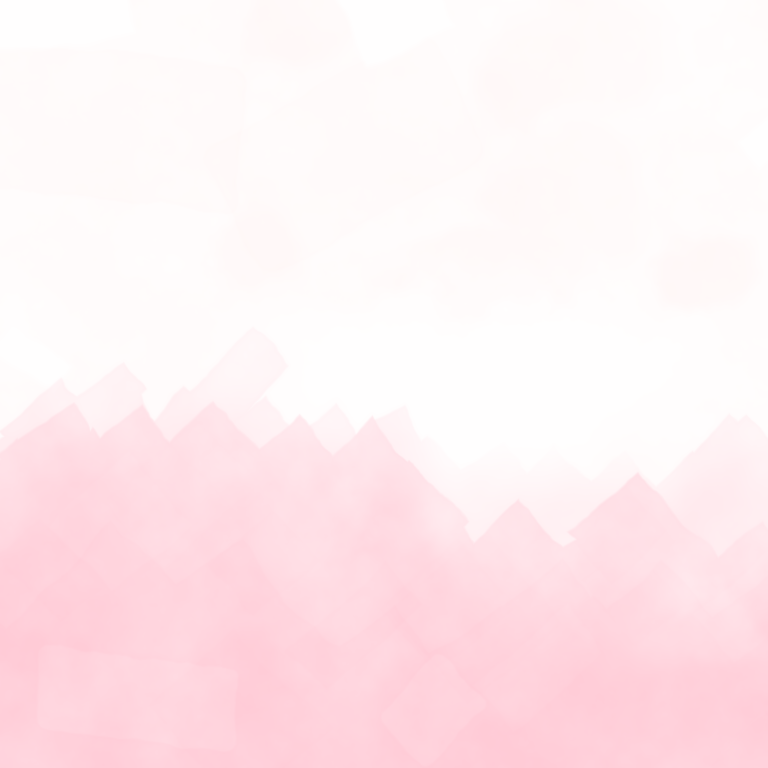
A three.js fragment shader for this background:

```glsl
// Watercolour background: a pink wash with a stepped, brushed shore under a pale blush sky.
// Washes are unions of jittered, tilted brush boxes below a shore curve, with a pigment rim;
// soft blots, glazes and value noise vary the density of the paint.

#define PAPER vec3(1.0, 0.998, 0.998)
#define BLUSH vec3(1.0, 0.945, 0.942)
#define PINK vec3(1.0, 0.795, 0.84)
#define BRUSH_TILT 0.72
#define BRUSH_SIZE 0.062
#define RIM_WIDTH 0.0025
#define EDGE_SOFT 0.0022
#define RIM_GAIN 0.07
#define GLAZES 16

varying vec2 vUv;

float hash(vec2 p) {
  vec3 q = fract(p.xyx * vec3(0.1031, 0.1030, 0.0973));
  q += dot(q, q.yzx + 33.33);
  return fract((q.x + q.y) * q.z);
}

float noise(vec2 p) {
  vec2 i = floor(p), f = fract(p);
  f = f * f * (3.0 - 2.0 * f);
  return mix(mix(hash(i), hash(i + vec2(1.0, 0.0)), f.x),
             mix(hash(i + vec2(0.0, 1.0)), hash(i + 1.0), f.x), f.y);
}

float fbm(vec2 p) {
  float sum = 0.0, gain = 0.5;
  for (int i = 0; i < 5; i++) {
    sum += gain * noise(p);
    p = mat2(1.6, 1.2, -1.2, 1.6) * p + 7.3;
    gain *= 0.5;
  }
  return sum;
}

vec2 turn(vec2 p, float a) {
  float c = cos(a), s = sin(a);
  return vec2(c * p.x + s * p.y, c * p.y - s * p.x);
}

float box(vec2 p, vec2 halfSize, float tilt) {
  vec2 d = abs(turn(p, tilt)) - halfSize;
  return length(max(d, 0.0)) + min(max(d.x, d.y), 0.0);
}

float bump(float x, float centre, float width) {
  float t = (x - centre) / width;
  return exp(-t * t);
}

// Soft elliptical stain, 1 in its middle
float blot(vec2 p, vec2 centre, vec2 radius) {
  return smoothstep(1.15, 0.55, length((p - centre) / radius));
}

// Height of the shore: layer 0 is the main wash, 1 the pale one, 2 the deep glaze
float shore(float x, float layer) {
  if (layer < 0.5) return mix(0.435, 0.31, smoothstep(0.52, 0.6, x))
    + 0.035 * bump(x, 0.1, 0.06) + 0.03 * bump(x, 0.81, 0.06) - 0.03 * bump(x, 0.895, 0.03);
  if (layer < 1.5) return mix(0.46, 0.4, smoothstep(0.5, 0.65, x))
    + 0.03 * bump(x, 0.08, 0.05) + 0.03 * bump(x, 0.95, 0.05);
  return 0.2 + 0.12 * noise(vec2(x * 5.0, 3.0)) - 0.05 * bump(x, 0.5, 0.2);
}

// Distance to the union of brush boxes under the shore
float strokes(vec2 p, float cell, float layer) {
  vec2 q = turn(p, BRUSH_TILT) / cell, id = floor(q);
  float d = 1.0;
  for (int j = -1; j <= 1; j++) for (int i = -1; i <= 1; i++) {
    vec2 k = id + vec2(float(i), float(j));
    vec2 seed = k + 40.0 + 19.0 * layer;
    vec2 rnd = vec2(hash(seed), hash(seed + 57.0));
    vec2 centre = k + 0.5 + 0.2 * (rnd - 0.5);
    vec2 place = turn(centre * cell, -BRUSH_TILT);
    if (place.y < shore(place.x, layer) - 0.5 * cell)
      d = min(d, cell * box(q - centre, 0.74 + 0.16 * rnd.yx, 0.4 * (rnd.x - 0.5)));
  }
  return d;
}

float cover(float d) { return smoothstep(EDGE_SOFT, -EDGE_SOFT, d); }
float rim(float d) { return exp(-abs(d) / RIM_WIDTH) * RIM_GAIN; }

void main() {
  vec2 uv = vUv;
  float grain = fbm(uv * 9.0) - 0.48;
  float fine = fbm(uv * 38.0 + 5.0) - 0.48;
  vec2 warp = vec2(grain, fbm(uv * 9.0 + 31.0) - 0.48);
  vec2 p = uv + 0.025 * warp + 0.006 * fine;
  vec2 loose = uv + 0.12 * warp + 0.015 * fine;

  // Blush sky, its stains and the bare paper
  float sky = 0.2 + 0.25 * grain + 0.1 * fine;
  sky += 0.28 * blot(loose, vec2(0.91, 0.66), vec2(0.07, 0.06));
  sky += 0.22 * blot(loose, vec2(0.33, 0.68), vec2(0.07, 0.08));
  sky += 0.2 * blot(loose, vec2(0.62, 0.65), vec2(0.12, 0.05));
  sky += 0.18 * blot(loose, vec2(0.74, 0.74), vec2(0.1, 0.09));
  sky += 0.2 * blot(loose, vec2(0.4, 0.96), vec2(0.07, 0.07));
  sky += 0.18 * blot(loose, vec2(0.73, 0.93), vec2(0.12, 0.1));
  float leftWash = box(p - vec2(0.1, 0.84), vec2(0.2, 0.08), -0.12) - 0.015;
  float midWash = box(p - vec2(0.45, 0.8), vec2(0.15, 0.07), 0.5) - 0.02;
  sky += 0.12 * (cover(leftWash) + 0.6 * cover(midWash)) + rim(leftWash) + rim(midWash);
  sky *= 1.0 - 0.75 * blot(loose, vec2(0.62, 0.5), vec2(0.32, 0.14));
  float bare = min(box(p - vec2(0.04, 0.98), vec2(0.13, 0.04), 0.1),
                   box(p - vec2(0.51, 0.985), vec2(0.06, 0.05), 0.5));
  bare = min(bare, box(p - vec2(1.0, 0.82), vec2(0.03, 0.02), 0.7));
  bare = min(bare, box(p - vec2(0.04, 0.535), vec2(0.05, 0.018), -0.6));
  sky *= 1.0 - 0.95 * smoothstep(0.008, -0.004, bare);

  // Pale wash with three raised strokes, melting away right of the middle
  float pale = strokes(p, BRUSH_SIZE, 1.0);
  pale = min(pale, box(p - vec2(0.31, 0.502), vec2(0.06, 0.035), 0.82));
  pale = min(pale, box(p - vec2(0.135, 0.475), vec2(0.055, 0.025), 0.7));
  pale = min(pale, box(p - vec2(0.935, 0.362), vec2(0.085, 0.05), 0.7));
  float melt = smoothstep(0.5, 0.6, uv.x) * smoothstep(0.92, 0.84, uv.x);
  float fade = mix(1.0, 0.65 * smoothstep(0.46, 0.3, uv.y), melt);
  float paint = fade * (cover(pale) * (0.16 + 1.2 * clamp(0.5 - uv.y, 0.0, 0.15) + 0.3 * grain) + rim(pale));

  // Main wash, denser towards the bottom
  float body = strokes(p, BRUSH_SIZE * 1.15, 0.0);
  float depth = shore(uv.x, 0.0) - uv.y;
  float density = 0.46 + 0.25 * smoothstep(-0.02, 0.13, depth) + 0.17 * smoothstep(0.25, 0.0, uv.y);
  density += 0.35 * grain + 0.12 * fine;
  density += 0.1 * blot(loose, vec2(0.07, 0.23), vec2(0.12, 0.12));
  density -= 0.1 * blot(loose, vec2(0.41, 0.31), vec2(0.09, 0.07));
  density -= 0.1 * blot(loose, vec2(0.9, 0.18), vec2(0.1, 0.08));
  float deep = strokes(p, BRUSH_SIZE * 1.6, 2.0);
  density += 0.05 * cover(deep) + 0.5 * rim(deep);

  // Lifted patches near the bottom, then scattered glazes
  float lifted = min(box(p - vec2(0.565, 0.075), vec2(0.05, 0.035), 0.8),
                     box(p - vec2(0.18, 0.09), vec2(0.12, 0.045), -0.12)) - 0.01;
  density -= 0.09 * cover(lifted) - 0.4 * rim(lifted);
  for (int i = 0; i < GLAZES; i++) {
    vec2 s = vec2(float(i) * 3.0 + 1.0, 17.0);
    vec2 centre = vec2(hash(s), 0.42 * hash(s + 9.0));
    float glaze = box(p - centre, 0.03 + 0.06 * vec2(hash(s + 21.0), hash(s + 33.0)), BRUSH_TILT);
    density += (hash(s + 45.0) - 0.5) * 0.09 * cover(glaze) + 0.25 * rim(glaze);
  }
  paint = mix(paint, density, cover(body)) + 0.8 * rim(body);

  vec3 color = mix(PAPER, BLUSH, clamp(sky, 0.0, 1.0));
  gl_FragColor = vec4(mix(color, PINK, clamp(paint, 0.0, 1.0)), 1.0);
}
```
